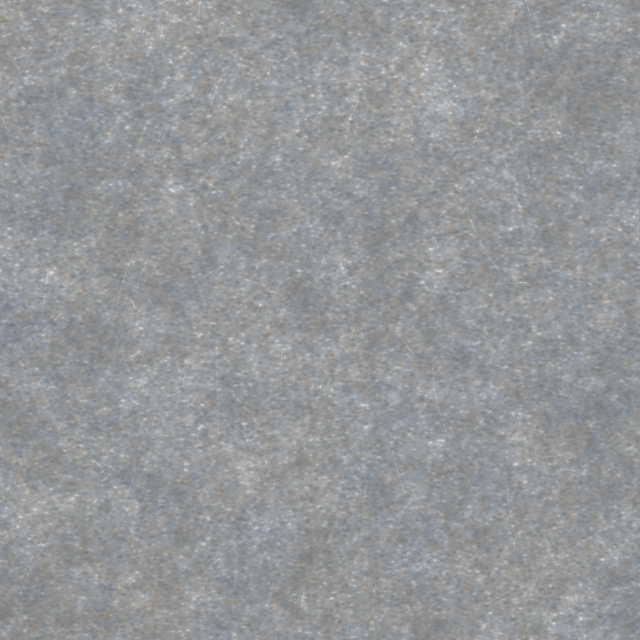
Reproduce this texture procedurally as a WebGL 2 fragment shader.

```glsl
#version 300 es
precision highp float;
// Worn grey metal sheet: soft mottling and fine grain from layered cellular
// noise (random-weight blobs, one per cell), overlaid with thin, faintly
// bent scratches scattered on grids of three sizes, and slight tint drift.

uniform vec2 u_resolution;
out vec4 fragColor;

vec3 hash3(vec2 cell) {
  vec3 v = fract(cell.xyx * vec3(0.1031, 0.1030, 0.0973));
  v += dot(v, v.yxz + 33.33);
  return fract((v.xxy + v.yzz) * v.zyx);
}

// Cellular noise: each cell holds one smooth blob of signed random weight.
float blobNoise(vec2 q, float seed) {
  vec2 cell = floor(q);
  float sum = 0.0;
  for (int y = -1; y <= 1; y++) {
    for (int x = -1; x <= 1; x++) {
      vec2 c = cell + vec2(x, y);
      vec3 h = hash3(c + seed);
      vec2 d = q - c - h.xy;
      float falloff = max(0.0, 1.0 - dot(d, d));
      sum += (h.z * 2.0 - 1.0) * falloff * falloff * falloff;
    }
  }
  return sum;
}

// Thin strokes, mostly steep, at most one per cell; chance sets how many.
float scratches(vec2 p, float cells, float chance, float seed) {
  vec2 q = p * cells;
  vec2 cell = floor(q);
  float width = max(0.0019, 1.1 / u_resolution.y);
  float mark = 0.0;
  for (int y = -1; y <= 1; y++) {
    for (int x = -1; x <= 1; x++) {
      vec2 c = cell + vec2(x, y);
      vec3 place = hash3(c + seed);
      vec3 form = hash3(c + seed + 57.0);
      if (place.z > chance) continue;
      float angle = 1.3 + (form.x + form.y - 1.0) * 1.5;
      vec2 dir = vec2(cos(angle), sin(angle));
      vec2 d = q - c - place.xy;
      float along = dot(d, dir);
      float bend = (form.z - 0.5) * 0.5 * along * along;
      float across = abs(dot(d, vec2(-dir.y, dir.x)) + bend) / cells;
      float reach = 0.25 + 0.55 * form.z;
      float stroke = 1.0 - smoothstep(0.0, width, across);
      stroke *= 1.0 - smoothstep(reach * 0.4, reach, abs(along));
      mark = max(mark, stroke * (0.25 + 0.75 * place.z / chance));
    }
  }
  return mark;
}

void main() {
  vec2 p = gl_FragCoord.xy / u_resolution.y;

  // Mottling, from broad clouds to small flecks
  float clouds = blobNoise(p * 6.0, 11.0) * 0.024
               + blobNoise(p * 15.0, 83.0) * 0.026;
  float patches = blobNoise(p * 36.0, 151.0) * 0.030;
  float flecks = blobNoise(p * vec2(78.0, 92.0), 307.0) * 0.040;

  // Grain, slightly drawn out sideways
  float grain = blobNoise(p * vec2(150.0, 215.0), 523.0);
  float relief = clouds + patches + flecks + grain * 0.062;
  float tone = 0.583 + relief + 2.5 * relief * relief;

  // Scratches, broken up by the grain; hairs gather in the light patches
  float wear = clamp(0.6 + (clouds + patches) * 14.0, 0.1, 1.5);
  float breaks = clamp(0.75 + grain * 0.6, 0.2, 1.2);
  float lines = scratches(p, 10.0, 0.45, 701.0) * 0.085
              + scratches(p, 24.0, 0.50, 811.0) * 0.075 * (0.4 + 0.6 * wear)
              + scratches(p, 55.0, 0.55, 907.0) * 0.075 * wear;
  tone += lines * breaks;

  // Bright specks
  tone += smoothstep(0.65, 1.1, grain) * 0.05 * wear;

  // Cool grey with faint warm and blue drift
  float warmth = blobNoise(p * 9.0, 411.0) * 0.007
               + blobNoise(p * 95.0, 619.0) * 0.016;
  vec3 color = tone + vec3(-0.006, 0.001, 0.006) + warmth * vec3(1.0, 0.1, -0.9);
  fragColor = vec4(clamp(color, 0.0, 1.0), 1.0);
}
```
